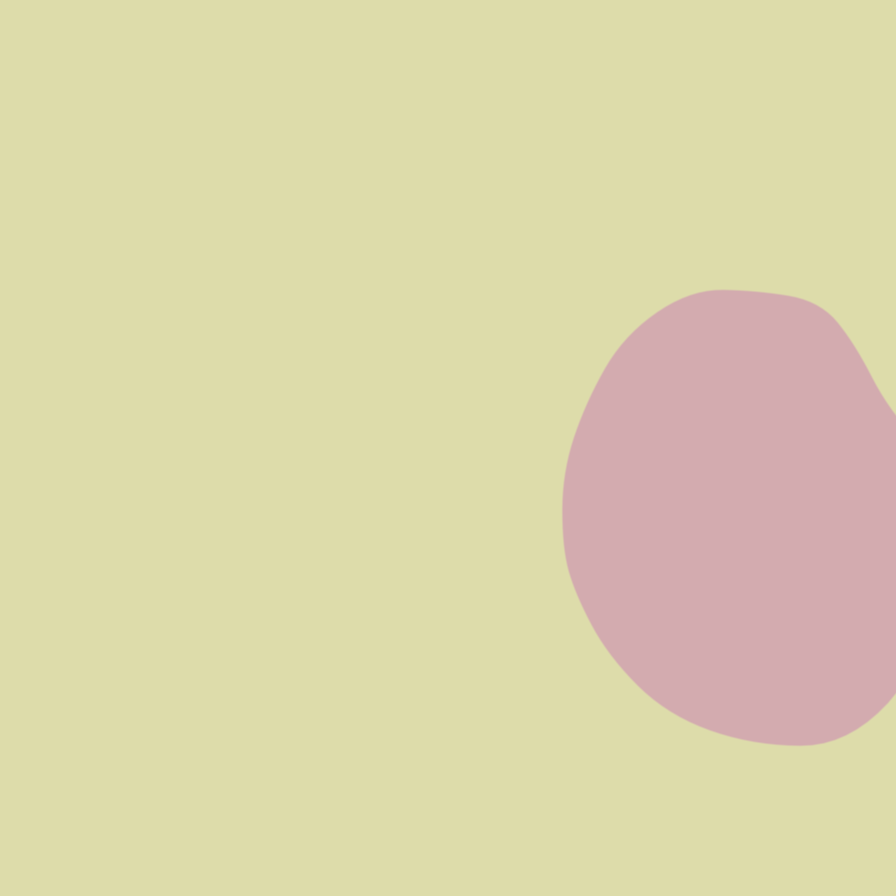
Reproduce this background procedurally as a Shadertoy shader.

```glsl
// A flat pale olive field with one soft pink pebble cut off by the right edge.
// The pebble outline is a closed quadratic B-spline, turned into a signed
// distance by walking short chords along the curve.

#define FIELD_COLOR vec3(0.867, 0.861, 0.667)
#define PEBBLE_COLOR vec3(0.827, 0.669, 0.688)
#define EDGE_SOFTNESS 0.0015
#define CHORDS_PER_ARC 8

const int KNOTS = 16;

// Control polygon, clockwise from the left side, in canvas units
const vec2 outline[KNOTS] = vec2[KNOTS](
    vec2(0.6276, 0.4727), vec2(0.6536, 0.5508), vec2(0.6966, 0.6263), vec2(0.7708, 0.6771),
    vec2(0.8438, 0.6758), vec2(0.9154, 0.6641), vec2(0.9544, 0.6159), vec2(0.9922, 0.5417),
    vec2(1.0573, 0.4727), vec2(1.0352, 0.2630), vec2(0.9466, 0.1673), vec2(0.8398, 0.1680),
    vec2(0.7448, 0.2018), vec2(0.6784, 0.2682), vec2(0.6419, 0.3372), vec2(0.6276, 0.3880));

vec2 bezier(vec2 a, vec2 b, vec2 c, float t) {
    return mix(mix(a, b, t), mix(b, c, t), t);
}

float segmentDistance(vec2 p, vec2 a, vec2 b) {
    vec2 ap = p - a, ab = b - a;
    return length(ap - ab * clamp(dot(ap, ab) / dot(ab, ab), 0.0, 1.0));
}

// True when a ray from p towards +x crosses the chord a-b
bool crossesChord(vec2 p, vec2 a, vec2 b) {
    if ((a.y > p.y) == (b.y > p.y)) return false;
    return p.x < mix(a.x, b.x, (p.y - a.y) / (b.y - a.y));
}

// Signed distance to the pebble: negative inside
float pebbleDistance(vec2 p) {
    float nearest = 1e3;
    float side = 1.0;
    for (int i = 0; i < KNOTS; i++) {
        vec2 knot = outline[i];
        vec2 start = 0.5 * (outline[(i + KNOTS - 1) % KNOTS] + knot);
        vec2 end = 0.5 * (knot + outline[(i + 1) % KNOTS]);
        vec2 a = start;
        for (int k = 1; k <= CHORDS_PER_ARC; k++) {
            vec2 b = bezier(start, knot, end, float(k) / float(CHORDS_PER_ARC));
            nearest = min(nearest, segmentDistance(p, a, b));
            if (crossesChord(p, a, b)) side = -side;
            a = b;
        }
    }
    return side * nearest;
}

void mainImage(out vec4 fragColor, in vec2 fragCoord) {
    vec2 uv = fragCoord / iResolution.xy;

    // Soft edge, never thinner than a pixel
    float halfEdge = max(EDGE_SOFTNESS, 0.5 / iResolution.y);
    float coverage = 1.0 - smoothstep(-halfEdge, halfEdge, pebbleDistance(uv));

    fragColor = vec4(mix(FIELD_COLOR, PEBBLE_COLOR, coverage), 1.0);
}
```
